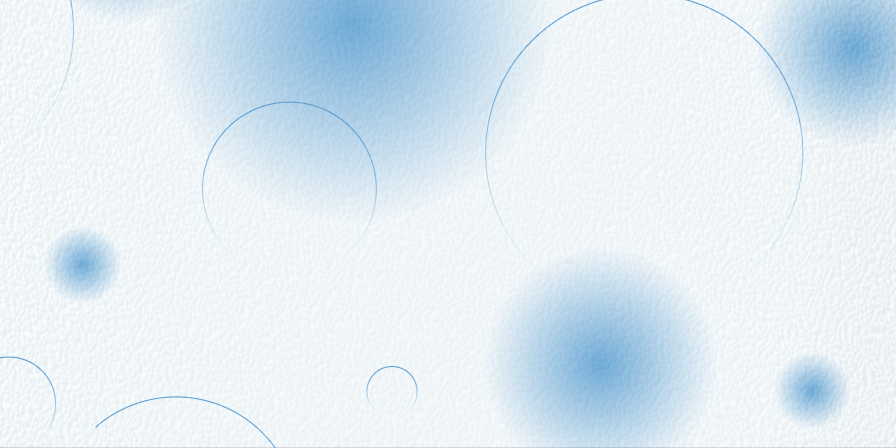
This background is drawn by a Shadertoy shader. Its source:

```glsl
// Soft blue glows and thin fading rings on embossed white paper.
// Glows fall off linearly from their centres; rings are distance-field strokes;
// the paper grain is the slope of a warped cellular height field.

// Each entry is centre.xy, radius, in units of the canvas height.
const vec3 GLOWS[6] = vec3[6](
    vec3(0.789, 0.948, 0.448), vec3(1.906, 0.893, 0.220),
    vec3(1.341, 0.187, 0.262), vec3(0.185, 0.409, 0.087),
    vec3(1.813, 0.128, 0.086), vec3(0.281, 1.156, 0.208));

const vec3 RINGS[6] = vec3[6](
    vec3(0.646, 0.578, 0.194), vec3(1.438, 0.659, 0.354),
    vec3(-0.177, 0.935, 0.341), vec3(0.020, 0.099, 0.104),
    vec3(0.875, 0.126, 0.056), vec3(0.393, -0.158, 0.272));

vec2 hash2(vec2 cell) {
    vec3 q = fract(cell.xyx * vec3(0.1031, 0.1030, 0.0973));
    q += dot(q, q.yzx + 33.33);
    return fract((q.xx + q.yz) * q.zy);
}

// Distance to the nearest scattered point, one per unit cell.
float cellular(vec2 p) {
    vec2 cell = floor(p), local = fract(p);
    float nearest = 2.0;
    for (int y = -1; y <= 1; y++)
    for (int x = -1; x <= 1; x++) {
        vec2 offset = vec2(x, y);
        vec2 delta = offset + hash2(cell + offset) - local;
        nearest = min(nearest, dot(delta, delta));
    }
    return sqrt(nearest);
}

// Relief of the paper, lit from the upper left.
float paperRelief(vec2 p) {
    vec2 q = p * vec2(105.0, 78.0) + 20.0;
    q += 0.35 * sin(p.yx * vec2(71.0, 93.0) + 2.0 * sin(p * 37.0));
    vec2 toLight = vec2(-0.22, 0.14);
    return cellular(q + toLight) - cellular(q - toLight);
}

void mainImage(out vec4 fragColor, in vec2 fragCoord) {
    vec2 p = fragCoord / iResolution.y;
    float pixel = 1.0 / iResolution.y;
    float aspect = iResolution.x / iResolution.y;

    vec3 color = vec3(0.943, 0.963, 0.974);

    // Glows
    for (int i = 0; i < 6; i++) {
        vec3 glow = GLOWS[i];
        float strength = max(1.0 - length(p - glow.xy) / glow.z, 0.0);
        color = mix(color, vec3(0.44, 0.67, 0.84), strength);
    }

    // Rings, strongest at the top and gone near the bottom
    for (int i = 0; i < 6; i++) {
        vec3 ring = RINGS[i];
        vec2 offset = p - ring.xy;
        float edge = abs(length(offset) - ring.z);
        float stroke = clamp((0.0012 - edge) / pixel + 0.5, 0.0, 1.0);
        float fade = smoothstep(-1.0, 0.9, offset.y / ring.z);
        // The lowest arc is cut off on its left side
        if (i == 5) fade *= smoothstep(-pixel, pixel, p.x - 0.213);
        color = mix(color, vec3(0.35, 0.62, 0.83), stroke * fade);
    }

    // Paper grain, a little rougher toward the left and right edges
    float side = abs(2.0 * p.x / aspect - 1.0);
    color += paperRelief(p) * mix(0.035, 0.065, side * side);
    color -= 0.012 * smoothstep(0.85, 1.0, p.x / aspect);

    // Faint shaded lower rim
    color *= 1.0 - 0.12 * (1.0 - smoothstep(0.001, 0.001 + pixel, p.y));

    fragColor = vec4(clamp(color, 0.0, 1.0), 1.0);
}
```
